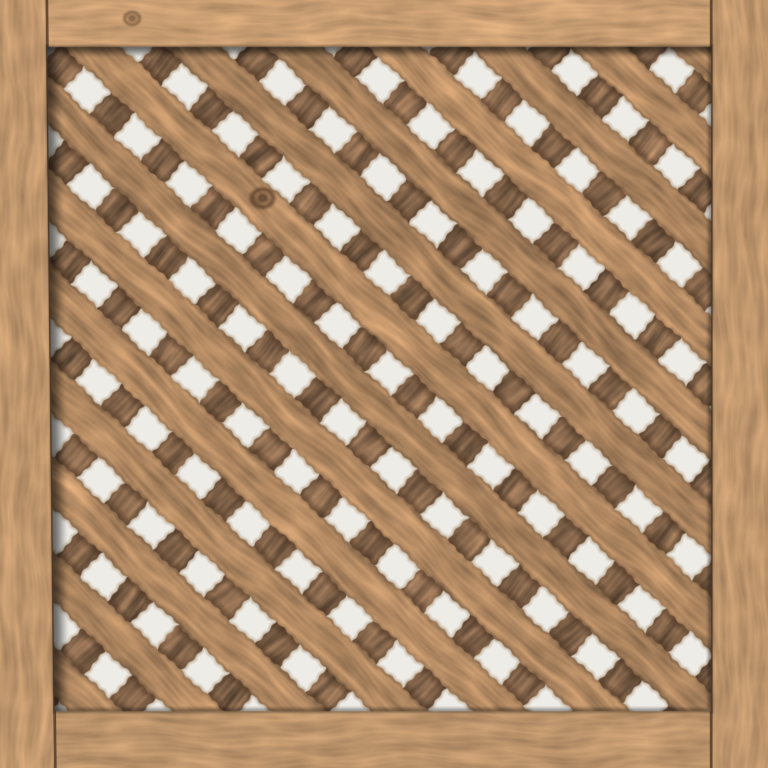
Write a three.js fragment shader that draws this pattern.

```glsl
// Diagonal wooden lattice over a pale backdrop, set in a plain timber frame.
varying vec2 vUv;

// Lattice layout, in canvas units; widths are fractions of the pitch
const float PITCH = 0.0898;
const float TILT = 0.7505;
const vec2 HOLE_CENTRE = vec2(0.508, 0.5156);
const float FRONT_WIDTH = 0.55;
const float BACK_WIDTH = 0.47;
const float WIDTH_VARIATION = 0.05;
const float SOFT = 0.0014;

// Frame opening
const float LEFT_TOP = 0.061;
const float LEFT_BOTTOM = 0.072;
const float RIGHT = 0.926;
const float BOTTOM = 0.074;
const float TOP = 0.939;
const float SEAM = 0.0018;

// Colours
const vec3 FRAME_WOOD = vec3(0.775, 0.615, 0.455);
const vec3 FRONT_WOOD = vec3(0.695, 0.540, 0.395);
const vec3 BACK_WOOD = vec3(0.530, 0.410, 0.310);
const vec3 DARK_WOOD = vec3(0.300, 0.205, 0.135);
const vec3 BACKDROP = vec3(0.935, 0.925, 0.905);
const vec3 BACKDROP_EDGE = vec3(0.770, 0.710, 0.630);

float hash(float n) {
  return fract(sin(n * 12.9898) * 43758.547);
}

vec2 hash2(vec2 p) {
  return fract(sin(vec2(dot(p, vec2(127.1, 311.7)), dot(p, vec2(269.5, 183.3)))) * 43758.547);
}

// Distance to the nearest scattered point, centred near zero
float cells(vec2 p) {
  vec2 cell = floor(p);
  float nearest = 4.0;
  for (int j = -1; j <= 1; j++) {
    for (int i = -1; i <= 1; i++) {
      vec2 c = cell + vec2(float(i), float(j));
      vec2 d = c + hash2(c) - p;
      nearest = min(nearest, dot(d, d));
    }
  }
  return sqrt(nearest) - 0.45;
}

// Grain value around zero; p.x runs along the board, p.y across it
float grain(vec2 p, float seed) {
  vec2 q = p + vec2(hash(seed) * 7.0, hash(seed + 4.0) * 3.0);
  q.y += 0.004 * sin(q.x * 17.0 + seed) + 0.002 * sin(q.x * 43.0 + q.y * 60.0);
  float fibre = cells(q * vec2(16.0, 150.0));
  float streak = cells(q * vec2(9.0, 58.0) + 31.0);
  float blotch = cells(q * vec2(28.0, 45.0) + 77.0);
  float bands = sin(q.y * 210.0 + 3.0 * sin(q.x * 6.0 + seed));
  return fibre * 0.6 + streak * 0.8 + blotch * 0.45 + bands * 0.12;
}

vec3 board(vec3 base, vec2 p, float seed, float contrast) {
  float tone = 1.0 + contrast * grain(p, seed) + 0.10 * (hash(seed + 9.0) - 0.5);
  return base * mix(vec3(1.0), vec3(tone, tone * 0.99, tone * 0.97), 1.0);
}

// Darkness of a round knot with faint rings
float knot(vec2 p, vec2 centre, float radius) {
  float r = length((p - centre) * vec2(0.9, 1.05)) / radius;
  return (1.0 - smoothstep(0.6, 1.15, r)) * (0.58 + 0.18 * sin(r * 10.0));
}

float cover(float d) {
  return smoothstep(-SOFT, SOFT, d);
}

// Signed distance inside a slat, with a slightly rough edge
float slat(float across, float along, float width, float seed) {
  float w = width + WIDTH_VARIATION * (hash(seed) - 0.5);
  float rough = 0.012 * sin(along * 9.0 + seed) + 0.010 * sin(along * 37.0 + seed * 2.0);
  return (0.5 * w - abs(fract(across) - 0.5) + rough) * PITCH;
}

void main() {
  vec2 p = vUv;
  vec2 along = vec2(cos(TILT), -sin(TILT));
  vec2 rel = p - HOLE_CENTRE;
  vec2 g = vec2(dot(rel, along), dot(rel, vec2(-along.y, along.x))) / PITCH;
  float frontId = floor(g.y) + 40.0;
  float backId = floor(g.x) + 90.0;
  float front = slat(g.y, g.x, FRONT_WIDTH, frontId);
  float back = slat(g.x, g.y, BACK_WIDTH, backId);

  // Backdrop, tinted beside the slats
  float gap = -max(front, back);
  vec3 col = mix(BACKDROP_EDGE, BACKDROP, smoothstep(-0.001, 0.006, gap));

  // Back slats, shaded where the front slats pass over
  vec3 backCol = board(BACK_WOOD, g.yx * PITCH, backId, 0.55);
  float contact = 1.0 - smoothstep(0.0, 0.012, -front);
  float rim = 1.0 - smoothstep(0.0, 0.006, back);
  backCol = mix(backCol, DARK_WOOD, 0.55 * contact + 0.25 * rim * (1.0 - contact));
  col = mix(col, backCol, cover(back));

  // Front slats
  vec3 frontCol = board(FRONT_WOOD, g * PITCH, frontId, 0.32);
  frontCol *= mix(0.84, 1.0, smoothstep(0.0, 0.006, front));
  frontCol = mix(frontCol, DARK_WOOD, knot(p, vec2(0.342, 0.742), 0.017));
  col = mix(col, frontCol, cover(front));

  // Shadow of the frame on the lattice
  float left = p.x - mix(LEFT_BOTTOM, LEFT_TOP, p.y);
  float right = RIGHT - p.x;
  float low = p.y - BOTTOM;
  float high = TOP - p.y;
  col *= mix(0.45, 1.0, smoothstep(0.0, 0.022, left)) * mix(0.45, 1.0, smoothstep(0.0, 0.016, high));
  col *= mix(0.65, 1.0, smoothstep(0.0, 0.008, min(right, low)));

  // Frame: upright stiles with rails fitted between them
  float side = min(left, right);
  bool stile = side < 0.0;
  float seed = stile ? (left < 0.0 ? 3.0 : 8.0) : (low < 0.0 ? 14.0 : 21.0);
  vec3 frameCol = board(FRAME_WOOD, stile ? p.yx : p, seed, 0.20);
  frameCol = mix(frameCol, DARK_WOOD, knot(p, vec2(0.172, 0.976), 0.012) * 0.7);
  frameCol = mix(frameCol, DARK_WOOD, 0.8 * (1.0 - smoothstep(SEAM * 0.5, SEAM * 1.5, abs(side))));
  float opening = min(side, min(low, high));
  frameCol *= mix(0.75, 1.0, smoothstep(0.0, 0.005, -opening));
  col = mix(frameCol, col, cover(opening));

  gl_FragColor = vec4(col, 1.0);
}
```
